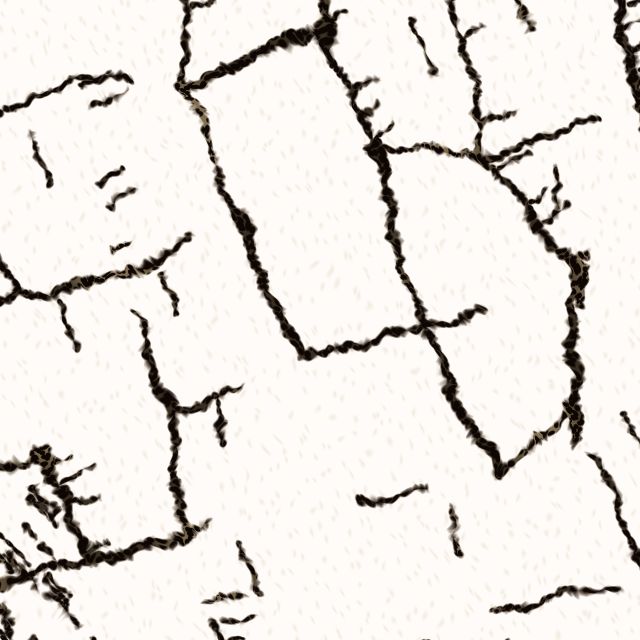
Write a three.js fragment shader that draws this texture.

```glsl
// Dark, ragged cracks splitting pale ground into tilted, broken blocks.
// Tapered strokes join the nodes of a jittered, rotated grid; layered sines
// bend them, and cellular noise frays their edges and mottles the ink.

varying vec2 vUv;

float hash(vec2 p) {
  vec3 q = fract(vec3(p.xyx) * 0.1031);
  q += dot(q, q.yzx + 33.33);
  return fract((q.x + q.y) * q.z);
}

vec2 hash2(vec2 p) {
  return vec2(hash(p + 17.3), hash(p + 71.9));
}

// Cellular noise: distance to the nearest scattered point
float cellular(vec2 p) {
  vec2 id = floor(p);
  float nearest = 2.0;
  for (int j = -1; j <= 1; j++) {
    for (int i = -1; i <= 1; i++) {
      vec2 n = id + vec2(float(i), float(j));
      nearest = min(nearest, length(n + hash2(n) - p));
    }
  }
  return nearest;
}

// Signed distance to a stroke whose half width runs from wa to wb
float stroke(vec2 p, vec2 a, vec2 b, float wa, float wb) {
  vec2 ab = b - a;
  float t = clamp(dot(p - a, ab) / dot(ab, ab), 0.0, 1.0);
  return length(p - a - ab * t) - mix(wa, wb, t);
}

const vec2 BLOCK = vec2(0.21, 0.235);

vec2 node(vec2 id) {
  return (id + 0.42 * (hash2(id) - 0.5)) * BLOCK;
}

// One edge of a block: absent, cut short and tapered, or complete
float crack(vec2 p, vec2 a, vec2 b, vec2 seed) {
  if (hash(seed) > 0.74) return 1.0;
  float width = mix(0.0042, 0.0085, hash(seed + 3.1));
  bool broken = hash(seed + 5.7) < 0.4;
  float reach = broken ? mix(0.4, 0.85, hash(seed + 9.2)) : 1.0;
  return stroke(p, a, mix(a, b, reach), width, broken ? 0.003 : width * 0.8);
}

// Short parallel twigs along the right side of a steep crack
float twigs(vec2 p, vec2 a, vec2 b, vec2 seed) {
  if (hash(seed + 2.6) > 0.38) return 1.0;
  float rung = floor((p.y - a.y) / 0.036);
  float y = (rung + 0.4) * 0.036;
  float t = y / (b.y - a.y);
  if (t < 0.05 || t > 0.95 || hash(seed + rung * 1.7) > 0.65) return 1.0;
  vec2 root = vec2(mix(a.x, b.x, t) + 0.012 * hash(seed + rung), a.y + y);
  float len = mix(0.025, 0.06, hash(seed - rung * 2.3));
  return stroke(p, root, root + vec2(len, len * 0.14), 0.0038, 0.002);
}

float crackNetwork(vec2 p) {
  float d = 1.0;
  vec2 base = floor(p / BLOCK);
  for (int j = -1; j <= 1; j++) {
    for (int i = -1; i <= 1; i++) {
      vec2 id = base + vec2(float(i), float(j));
      vec2 a = node(id);
      vec2 right = node(id + vec2(1.0, 0.0));
      vec2 up = node(id + vec2(0.0, 1.0));
      d = min(d, crack(p, a, right, id + 40.5));
      d = min(d, crack(p, a, up, id + 90.5));
      d = min(d, twigs(p, a, up, id + 60.5));
      // Heavy clot below a few junctions
      if (hash(id + 8.8) > 0.82) {
        d = min(d, stroke(p, a, a - vec2(0.0, 0.05), 0.015, 0.005));
      }
      // Thin stub hanging inside the block
      if (hash(id + 4.4) < 0.5) {
        vec2 top = mix(a, right, 0.3 + 0.4 * hash(id + 6.1));
        top.y -= 0.07 * hash(id + 7.7);
        float len = mix(0.05, 0.1, hash(id + 1.9));
        d = min(d, stroke(p, top, top - vec2(0.0, len), 0.0025, 0.0038));
      }
    }
  }
  return d;
}

// Crowded slanting splinters in the lower left corner
float splinters(vec2 p) {
  float d = 1.0;
  for (int k = 0; k < 16; k++) {
    vec2 seed = vec2(float(k), 5.0);
    vec2 a = hash2(seed) * vec2(0.12, 0.24) - vec2(0.02, 0.0);
    vec2 b = a + vec2(0.6, -0.7) * mix(0.03, 0.09, hash(seed));
    d = min(d, stroke(p, a, b, 0.0045, 0.002));
  }
  return d;
}

void main() {
  // Tilted frame, bent by layered sines
  vec2 bend = 0.006 * sin(vUv.yx * 31.0 + 3.0 * sin(vUv * 11.0))
            + 0.0035 * sin(vUv.yx * 83.0 + 2.0 * sin(vUv * 37.0))
            + 0.0015 * sin(vUv.yx * 197.0 + vUv * 90.0);
  vec2 p = mat2(cos(0.3), -sin(0.3), sin(0.3), cos(0.3)) * (vUv + bend);

  // Frayed cracks with soft edges
  float fray = cellular(p * 75.0);
  float d = min(crackNetwork(p + 3.0), splinters(vUv + bend));
  d += 0.008 * (fray - 0.45);
  float cover = smoothstep(0.0042, -0.0022, d);

  // Near-black ink with brown mottling and patches worn to olive
  float mottle = cellular(p * 110.0 + 9.0);
  vec3 ink = mix(vec3(0.05, 0.025, 0.01), vec3(0.22, 0.18, 0.13), smoothstep(0.4, 0.75, mottle));
  float worn = smoothstep(0.1, 0.9, sin(p.x * 17.0 + 2.0) * sin(p.y * 13.0 + 4.0 * p.x));
  ink = mix(ink, vec3(0.5, 0.43, 0.31), worn * smoothstep(0.4, 0.65, mottle));

  // Pale ground with faint tan flecks
  float fleck = smoothstep(0.25, 0.0, cellular(p * vec2(55.0, 26.0)));
  vec3 ground = vec3(0.995, 0.985, 0.972) - vec3(0.04, 0.06, 0.09) * fleck;

  gl_FragColor = vec4(mix(ground, ink, pow(vec3(cover), vec3(1.0, 0.93, 0.88))), 1.0);
}
```
